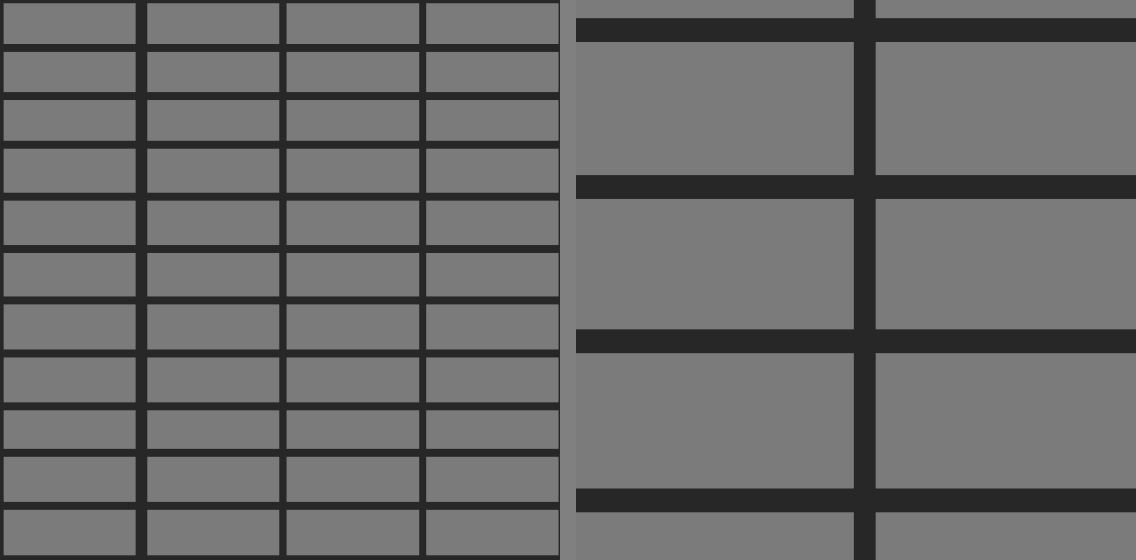
Left: the whole. Right: its middle third, enlarged.
A Shadertoy shader for this pattern:

```glsl
// Stack-bonded grey tiles, 4 across and 11 down, with uneven dark joints.

const float UNITS = 768.0; // layout units per canvas side
const int COLUMNS = 4;
const int ROWS = 11;

const vec3 TILE_COLOR = vec3(0.484);
const vec3 JOINT_COLOR = vec3(0.153);

// Vertical joints: centre and half width
const vec2 COLUMN_JOINTS[COLUMNS] = vec2[COLUMNS](
    vec2(1.5, 3.5), vec2(194.0, 8.0), vec2(388.0, 5.0), vec2(579.7, 4.8));

// Row pitches from the top down; they add up to one canvas side
const float ROW_PITCHES[ROWS] = float[ROWS](
    66.75, 66.0, 66.75, 71.25, 71.75, 70.5, 72.75, 72.5, 63.75, 72.75, 73.25);
const float FIRST_ROW_JOINT = -1.0;
const float ROW_JOINT_HALF = 5.45;

// Distance between two coordinates on the wrapping canvas
float wrappedDistance(float a, float b) {
    return abs(fract((a - b) / UNITS + 0.5) - 0.5) * UNITS;
}

// Signed distance to the nearest vertical joint, negative inside it
float columnJointDistance(float x) {
    float d = UNITS;
    for (int i = 0; i < COLUMNS; i++) {
        vec2 joint = COLUMN_JOINTS[i];
        d = min(d, wrappedDistance(x, joint.x) - joint.y);
    }
    return d;
}

// Signed distance to the nearest horizontal joint, measured from the top
float rowJointDistance(float y, float halfWidth) {
    float d = UNITS;
    float center = FIRST_ROW_JOINT;
    for (int i = 0; i < ROWS; i++) {
        d = min(d, wrappedDistance(y, center) - halfWidth);
        center += ROW_PITCHES[i];
    }
    return d;
}

// Antialiased coverage of the positive side of a distance
float coverage(float d, float pixel) {
    return clamp(d / pixel + 0.5, 0.0, 1.0);
}

void mainImage(out vec4 fragColor, in vec2 fragCoord) {
    vec2 uv = fragCoord / iResolution.xy;
    vec2 p = vec2(uv.x, 1.0 - uv.y) * UNITS;
    vec2 pixel = UNITS / iResolution.xy;

    float tile = coverage(columnJointDistance(p.x), pixel.x)
               * coverage(rowJointDistance(p.y, ROW_JOINT_HALF), pixel.y);

    fragColor = vec4(mix(JOINT_COLOR, TILE_COLOR, tile), 1.0);
}
```
